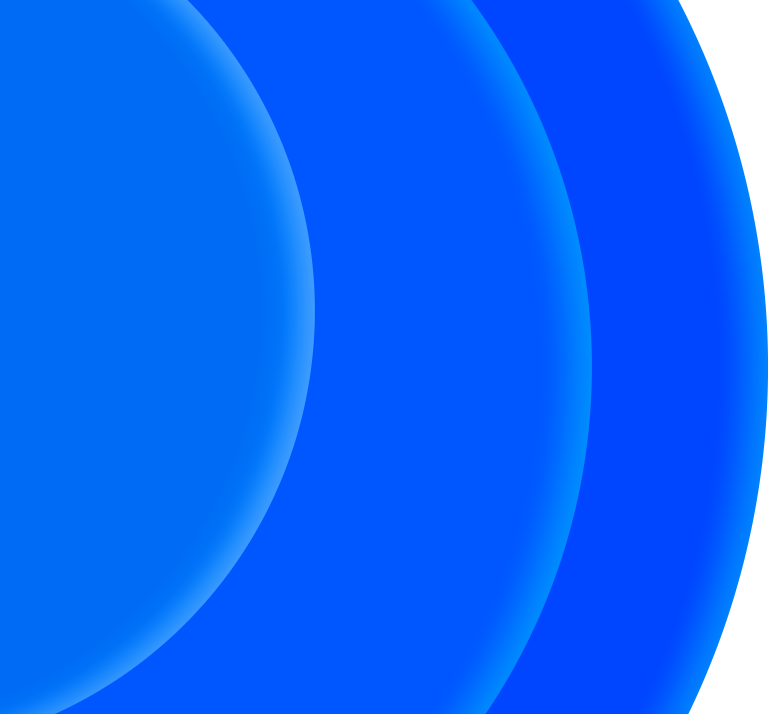
Write a Shadertoy shader that draws this background.

```glsl
// Three overlapping blue discs with glowing right rims on white.

// Antialiased coverage of a disc.
float disc(vec2 p, vec2 center, float radius) {
    return clamp(0.5 + (radius - length(p - center)) * iResolution.y, 0.0, 1.0);
}

// Soft inner rim light: the blurred outside of the same disc moved left.
float rimGlow(vec2 p, vec2 center, float radius, float shift, float blur) {
    float outside = length(p - center + vec2(shift, 0.0)) - radius;
    return smoothstep(-blur, blur, outside);
}

void mainImage(out vec4 fragColor, in vec2 fragCoord) {
    vec2 p = fragCoord / iResolution.y;
    vec3 color = vec3(1.0);

    // Two large concentric discs, the outer one first
    vec2 bigCenter = vec2(-0.038, 0.486);
    for (int i = 0; i < 2; i++) {
        float inner = float(i);
        float radius = mix(1.1137, 0.867, inner);
        vec3 base = vec3(0.0, mix(0.27, 0.34, inner), 1.0);
        vec3 rim = vec3(0.0, mix(0.53, 0.57, inner), 1.0);
        vec3 fill = mix(base, rim, rimGlow(p, bigCenter, radius, 0.03, 0.047));
        color = mix(color, fill, disc(p, bigCenter, radius));
    }

    // Small front disc: a wide blue glow below a narrow pale one
    vec2 smallCenter = vec2(-0.179, 0.5648);
    float smallRadius = 0.62;
    vec3 front = vec3(0.0, 0.42, 0.96);
    front = mix(front, vec3(0.0, 0.51, 1.0), rimGlow(p, smallCenter, smallRadius, 0.04, 0.05));
    front = mix(front, vec3(0.27, 0.62, 1.0), rimGlow(p, smallCenter, smallRadius, 0.02, 0.032));
    color = mix(color, front, disc(p, smallCenter, smallRadius));

    fragColor = vec4(color, 1.0);
}
```
